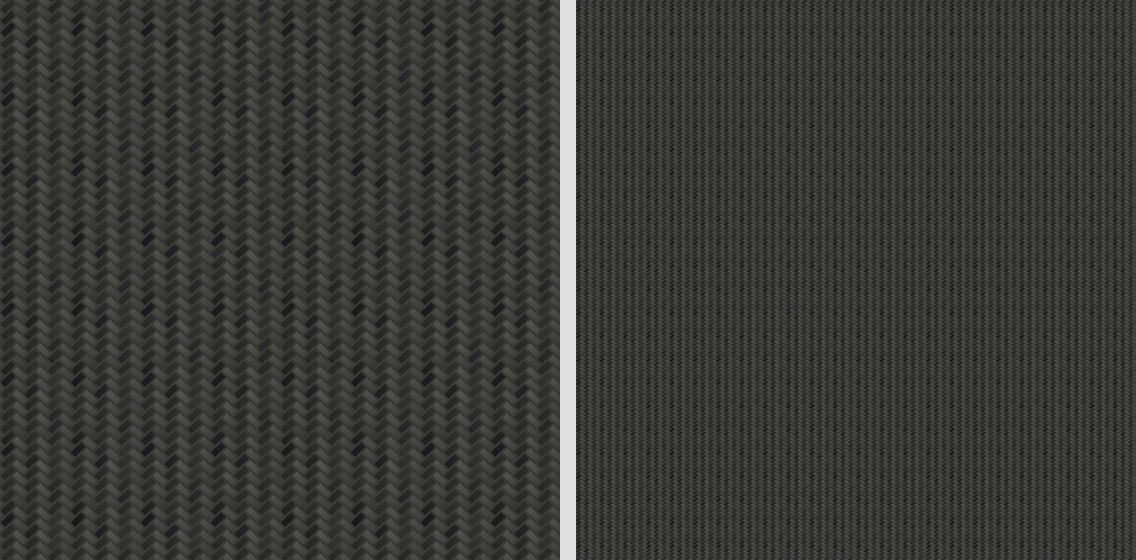
Left: one tile. Right: repeated 3 by 3.
This texture is drawn by a WebGL 1 fragment shader. Its source:

```glsl
precision highp float;
// Dark woven herringbone: 2:1 bricks set at 45 degrees form upright zigzags.
// Rising bricks are dark with a pale rim, falling bricks are lighter and shaded
// along their length. Tones repeat in blocks of BLOCK bricks, so it tiles.
uniform vec2 u_resolution;

const float ROWS = 48.0;              // bricks up the canvas; half as many zigzags across
const vec2 PHASE = vec2(0.70, 0.46);  // centre of the first rising brick, in rows
const vec2 BLOCK = vec2(3.0, 6.0);    // bricks before the tones repeat
const float RISE_RIM = 0.20;          // rim width of rising bricks
const float FALL_RIM = 0.24;          // rim width of falling bricks
const float TONE_SPREAD = 0.055;      // brightness change between bricks
const float LENGTH_SHADE = 0.032;     // brightening of falling bricks towards their top
const float GRAIN = 0.012;            // fine streaks along each brick
const int SAMPLES = 3;                // antialiasing samples per axis

const vec3 DARK = vec3(0.138, 0.138, 0.132);
const vec3 DARK_COOL = vec3(0.125, 0.127, 0.138);
const vec3 RIM = vec3(0.238, 0.238, 0.222);
const vec3 LIGHT = vec3(0.265, 0.265, 0.252);
const vec3 SHADOW = vec3(0.205, 0.205, 0.193);

float hash(vec2 p) {
  vec3 q = fract(vec3(p.xyx) * 0.1031);
  q += dot(q, q.yzx + 33.33);
  return fract((q.x + q.y) * q.z);
}

// Distance inside a brick with half length 1 and half width 0.5.
float edgeDistance(vec2 q) {
  vec2 inside = vec2(1.0, 0.5) - abs(q);
  return min(inside.x, inside.y);
}

float streaks(vec2 q, float seed) {
  return GRAIN * sin(q.y * 19.0 + seed * 6.283) * (0.6 + 0.4 * cos(q.x * 4.0 + seed * 9.0));
}

vec3 risingBrick(vec2 q, vec2 id) {
  float seed = hash(id + 3.7);
  float columnTone = 0.014 * id.x;
  vec3 core = mix(DARK_COOL, DARK, smoothstep(0.1, 0.5, seed));
  core += columnTone + TONE_SPREAD * (seed - 0.4) + streaks(q, seed);
  core += 0.012 * q.x;
  return mix(RIM, core, smoothstep(0.02, RISE_RIM, edgeDistance(q)));
}

vec3 fallingBrick(vec2 q, vec2 id) {
  float seed = hash(id + 17.3);
  float columnTone = id.x == 1.0 ? 0.018 : 0.0;
  vec3 core = LIGHT + columnTone + TONE_SPREAD * (seed - 0.5);
  core += LENGTH_SHADE * q.x + 0.024 * q.y + streaks(q, seed);
  return mix(SHADOW, core, smoothstep(0.0, FALL_RIM, edgeDistance(q)));
}

vec3 weave(vec2 p) {
  // Rising bricks sit on a lattice two rows wide and one row high.
  float column = floor(p.x * 0.5 + 0.5);
  float x = p.x - 2.0 * column;
  float row = floor(p.y - x + 0.5);
  float y = p.y - row;
  vec2 q = vec2(y + x, y - x);
  if (abs(q.x) < 1.0) return risingBrick(q, mod(vec2(column, row), BLOCK));

  // Falling bricks fill the gaps, one row across and half a row up.
  column = floor(p.x * 0.5);
  x = p.x - 1.0 - 2.0 * column;
  row = floor(p.y + x);
  y = p.y - 0.5 - row;
  q = vec2(y - x, y + x);
  return fallingBrick(q, mod(vec2(column, row), BLOCK));
}

void main() {
  // Average a small grid of samples to smooth brick edges.
  vec3 color = vec3(0.0);
  for (int j = 0; j < SAMPLES; j++) {
    for (int i = 0; i < SAMPLES; i++) {
      vec2 offset = (vec2(float(i), float(j)) + 0.5) / float(SAMPLES) - 0.5;
      vec2 uv = (gl_FragCoord.xy + offset) / u_resolution;
      color += weave(uv * ROWS - PHASE);
    }
  }
  gl_FragColor = vec4(color / float(SAMPLES * SAMPLES), 1.0);
}
```
